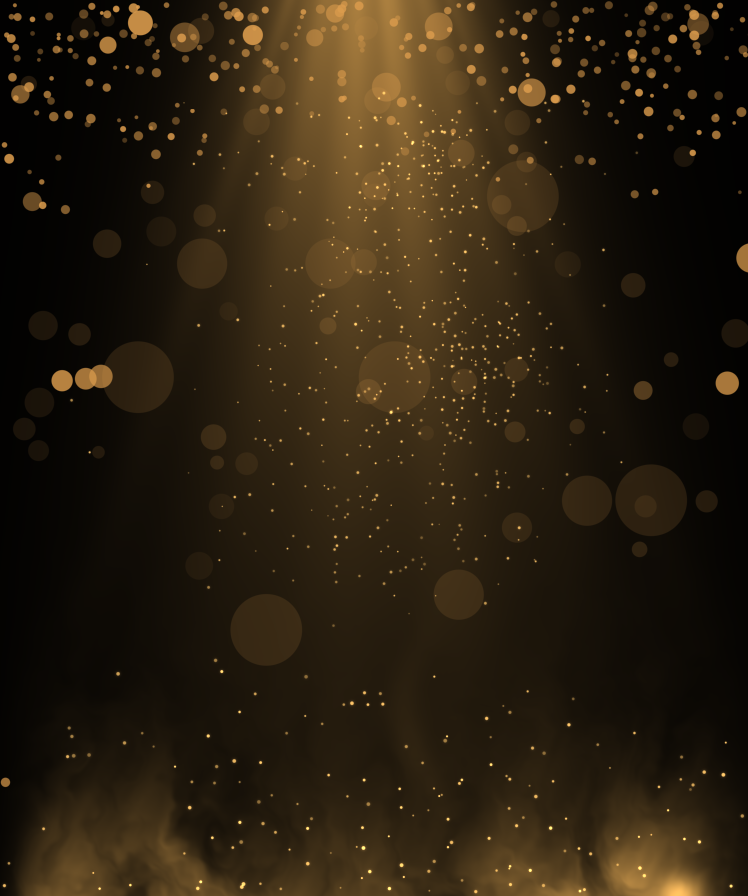
Write a WebGL 1 fragment shader that draws this background.

```glsl
precision highp float;
uniform vec2 u_resolution;

#define GOLD vec3(1.0, 0.745, 0.37)
#define BOKEH_COLOR vec3(0.86, 0.61, 0.30)
#define SPARK_COLOR vec3(1.0, 0.78, 0.42)
#define BEAM_POWER 0.59
#define BEAM_FADE 2.5
#define BEAM_X 0.413
#define SMOKE_POWER 0.60
#define SMOKE_FADE 12.0
#define LARGE_DISCS 9

float hash(vec2 p) {
  vec3 q = fract(vec3(p.xyx) * 0.1031);
  q += dot(q, q.yzx + 33.33);
  return fract((q.x + q.y) * q.z);
}

float gradientDot(vec2 cell, vec2 offset) {
  float angle = 6.2832 * hash(cell + 71.0);
  return dot(vec2(cos(angle), sin(angle)), offset);
}

float gradientNoise(vec2 p) {
  vec2 i = floor(p), f = fract(p), e = vec2(1.0, 0.0);
  vec2 u = f * f * f * (f * (f * 6.0 - 15.0) + 10.0);
  return mix(mix(gradientDot(i, f), gradientDot(i + e, f - e), u.x),
             mix(gradientDot(i + e.yx, f - e.yx), gradientDot(i + 1.0, f - 1.0), u.x), u.y);
}

float fbm(vec2 p) {
  float sum = 0.0, amp = 0.6;
  for (int i = 0; i < 4; i++) {
    sum += amp * gradientNoise(p);
    p = p * 2.03 + 17.0;
    amp *= 0.5;
  }
  return sum;
}

float bell(float x, float width) { return exp(-x * x / (width * width)); }

float coverage(float dist, float radius) {
  float aa = 0.75 / u_resolution.y;
  return 1.0 - smoothstep(radius - aa, radius + aa, dist);
}

vec2 cellCentre(vec2 p, float n) { return (floor(p * n) + 0.5) / n; }

// One particle per grid cell: distance, radius, strength
vec3 scatter(vec2 p, float n, float seed, vec2 radii, float density) {
  vec2 cell = floor(p * n), key = cell + seed * 37.0;
  float radius = mix(radii.x, radii.y, hash(key + 5.0));
  vec2 jitter = vec2(hash(key + 11.0), hash(key + 23.0));
  vec2 centre = (cell + mix(vec2(radius * n), vec2(1.0 - radius * n), jitter)) / n;
  float strength = step(hash(key), density) * mix(0.35, 1.0, hash(key + 41.0));
  return vec3(length(p - centre), radius, strength);
}

float disc(vec3 s) { return s.z * coverage(s.x, s.y); }

float spark(vec3 s) {
  return s.z * (coverage(s.x, s.y * 0.42) + 0.35 * bell(s.x, s.y * 0.55));
}

// Where each kind of particle gathers
float dustDensity(vec2 c) {
  float side = abs(c.x - BEAM_X) / BEAM_X;
  return smoothstep(0.79 - 0.08 * side, 1.03, c.y) * (0.5 + 0.3 * side);
}

float bokehDensity(vec2 c) {
  float side = smoothstep(0.18, 0.4, abs(c.x - BEAM_X));
  return 0.55 * smoothstep(0.84, 0.97, c.y) + 0.28 * side * smoothstep(0.36, 0.7, c.y);
}

float glitterDensity(vec2 c) {
  float column = bell(c.x - 0.45, 0.14) * smoothstep(0.28, 0.42, c.y) * (1.0 - smoothstep(0.82, 0.94, c.y));
  return 0.2 * column + 0.55 * bell(length(c - vec2(0.53, 0.6)), 0.06)
       + 0.5 * bell(length(c - vec2(0.475, 0.81)), 0.05);
}

float emberDensity(vec2 c) {
  return 0.36 * (1.0 - smoothstep(0.1, 0.33, c.y)) * bell(c.x - 0.44, 0.34);
}

vec3 background(vec2 p) {
  // Spotlight with soft rims
  float depth = 1.0 - p.y, dx = p.x - BEAM_X - 0.03 * depth;
  float fade = exp(-BEAM_FADE * pow(depth, 1.22));
  float slope = dx / (0.09 + 0.36 * depth);
  float light = BEAM_POWER * fade * bell(dx, 0.12 + 0.22 * depth);
  light *= 1.0 + 0.18 * gradientNoise(vec2(slope * 4.0, 3.5));
  light += 0.055 * exp(-2.4 * depth) * bell(abs(slope) - 1.0, 0.09);
  light += 0.045 * bell(dx, 0.3) * (1.0 - 0.5 * depth);
  // Glowing smoke along the floor
  float smoke = 0.55 + fbm(vec2(p.x * 11.0, p.y * 6.0) + 0.8 * fbm(p * 9.0));
  float banks = 0.42 + 0.5 * bell(p.x - 0.13, 0.12) + 0.55 * bell(p.x - 0.7, 0.13);
  float walls = smoothstep(-0.02, 0.08, p.x) * (1.0 - smoothstep(0.77, 0.87, p.x));
  light += SMOKE_POWER * exp(-SMOKE_FADE * p.y) * max(smoke, 0.0) * banks * walls * 1.5;
  // Rising wisp and low lamp
  light += 0.05 * bell(p.x - 0.47 - 0.02 * sin(p.y * 22.0), 0.02) * bell(p.y - 0.18, 0.1);
  light += 0.6 * bell(length(p - vec2(0.76, 0.0)), 0.022);
  return GOLD * light;
}

void main() {
  vec2 p = gl_FragCoord.xy / u_resolution.y;
  vec3 color = background(p);

  // Large faint discs on a wave
  for (int i = 0; i < LARGE_DISCS; i++) {
    float k = float(i);
    vec2 centre = vec2(0.154 + 0.0716 * k, 0.544 - 0.247 * cos(2.285 * (k - 2.0)));
    float radius = 0.034 + 0.006 * cos(3.1416 * k);
    color = mix(color, BOKEH_COLOR * 0.72, 0.2 * coverage(length(p - centre), radius));
  }
  // Layers of bokeh, dust, glitter and embers
  for (int i = 0; i < 3; i++) {
    float k = float(i), n = 11.0 + 2.0 * k;
    vec2 c = cellCentre(p, n);
    float haze = 0.22 * smoothstep(0.3, 0.5, c.y);
    color = mix(color, BOKEH_COLOR, 0.16 * disc(scatter(p, n, k + 1.0, vec2(0.007, 0.017), haze)));
    color = mix(color, BOKEH_COLOR, 0.9 * disc(scatter(p, n, k + 5.0, vec2(0.009, 0.017), 0.5 * bokehDensity(c))));
    n = 33.0 + 5.0 * k;
    color = mix(color, BOKEH_COLOR, 0.9 * disc(scatter(p, n, k + 9.0, vec2(0.002, 0.0055), dustDensity(cellCentre(p, n)))));
    n = 58.0 + 13.0 * k;
    color += SPARK_COLOR * 0.6 * spark(scatter(p, n, k + 13.0, vec2(0.0015, 0.0038), glitterDensity(cellCentre(p, n))));
    n = 25.0 + 9.0 * k;
    color += SPARK_COLOR * 0.85 * spark(scatter(p, n, k + 17.0, vec2(0.002, 0.005), emberDensity(cellCentre(p, n))));
  }
  // A few brighter embers
  color += SPARK_COLOR * spark(scatter(p, 10.0, 23.0, vec2(0.007, 0.012), 0.6 * emberDensity(cellCentre(p, 10.0))));
  gl_FragColor = vec4(min(color, 1.0), 1.0);
}
```
